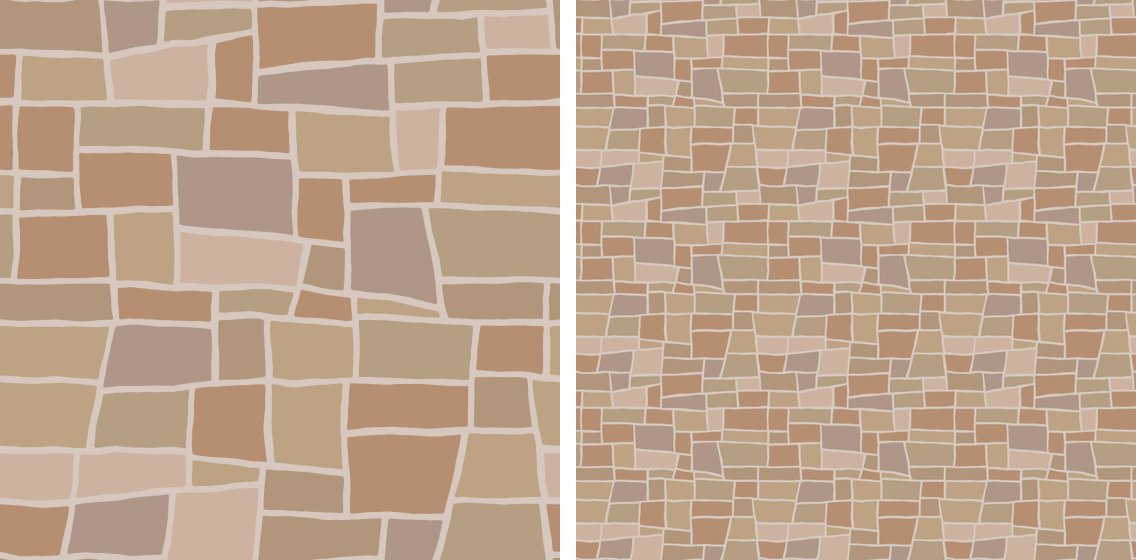
Left: one tile. Right: repeated 3 by 3.
Reproduce this texture procedurally as a Shadertoy shader.

```glsl
const vec2 GRID = vec2(6.0, 10.0);   // stones per canvas, both even so the pattern wraps

vec2 hash2(vec2 p) {
    vec3 q = fract(p.xyx * vec3(0.1031, 0.1030, 0.0973));
    q += dot(q, q.yzx + 33.33);
    return fract((q.xx + q.yz) * q.zy);
}

// Wrapping noise with straight slopes, for chipped outlines
vec2 chipNoise(vec2 p, float cells) {
    vec2 i = floor(p * cells), f = fract(p * cells);
    vec2 a = hash2(mod(i, cells) + 7.0);
    vec2 b = hash2(mod(i + vec2(1, 0), cells) + 7.0);
    vec2 c = hash2(mod(i + vec2(0, 1), cells) + 7.0);
    vec2 d = hash2(mod(i + 1.0, cells) + 7.0);
    return mix(mix(a, b, f.x), mix(c, d, f.x), f.y) - 0.5;
}

float softMin(float a, float b) {
    float h = max(0.004 - abs(a - b), 0.0);
    return min(a, b) - h * h / 0.016;
}

// Signed distance to the joint through a grid node; joints alternate upright and level
float jointSide(vec2 node, vec2 p) {
    vec2 id = mod(node, GRID);
    vec2 jitter = (hash2(id + 3.0) - 0.5) * vec2(0.68, 0.62);
    vec2 q = p - (node + jitter) / GRID;
    float t = 2.0 * hash2(id + 41.0).x - 1.0;
    float slope = t * mix(0.05, 0.17, t * t * t * t);
    bool upright = mod(node.x + node.y, 2.0) < 0.5;
    if (upright) {
        slope *= 1.4;
        q = q.yx;
    }
    return (q.y - slope * q.x) / sqrt(1.0 + slope * slope);
}

// Each stone is enclosed by the joints of its four corner nodes
float stoneDistance(vec2 cell, vec2 p) {
    float turn = mod(cell.x + cell.y, 2.0) < 0.5 ? 1.0 : -1.0;
    float a = jointSide(cell, p);
    float b = jointSide(cell + vec2(1, 0), p) * turn;
    float c = -jointSide(cell + vec2(0, 1), p) * turn;
    float d = -jointSide(cell + 1.0, p);
    return softMin(softMin(a, d), softMin(b, c));
}

vec3 stoneColor(vec2 id) {
    vec3 palette[6] = vec3[6](
        vec3(0.714, 0.561, 0.451),   // terracotta
        vec3(0.741, 0.639, 0.514),   // sand
        vec3(0.808, 0.698, 0.627),   // rose
        vec3(0.694, 0.588, 0.482),   // umber
        vec3(0.690, 0.588, 0.533),   // mauve
        vec3(0.710, 0.620, 0.506));  // khaki
    vec2 h = hash2(id + 83.0);
    float index = mod(id.x + floor(id.y * 2.4 + 0.01), 6.0);
    if (h.x < 0.25) index = floor(h.y * 6.0);
    if (h.x > 0.92) index = 0.0;
    return palette[int(index)];
}

void mainImage(out vec4 fragColor, in vec2 fragCoord) {
    vec2 uv = fragCoord / iResolution.xy;
    vec2 p = uv + 0.008 * chipNoise(uv, 13.0) + 0.004 * chipNoise(uv, 29.0);

    // Find the stone around this point
    vec2 home = floor(p * GRID), stone = home;
    float inside = -1.0;
    for (int y = -1; y <= 1; y++)
    for (int x = -1; x <= 1; x++) {
        vec2 cell = home + vec2(x, y);
        float d = stoneDistance(cell, p);
        if (d > inside) {
            inside = d;
            stone = cell;
        }
    }

    // Chip each outline on its own
    vec2 id = mod(stone, GRID);
    vec2 shift = hash2(id + 19.0);
    inside += 0.004 * chipNoise(uv + shift, 21.0).x + 0.001 * chipNoise(uv + shift, 110.0).y;

    float edge = 0.7 / iResolution.y;
    float face = smoothstep(-edge, edge, inside - 0.0058);
    vec3 mortar = vec3(0.839, 0.784, 0.745);
    fragColor = vec4(mix(mortar, stoneColor(id), face), 1.0);
}
```
